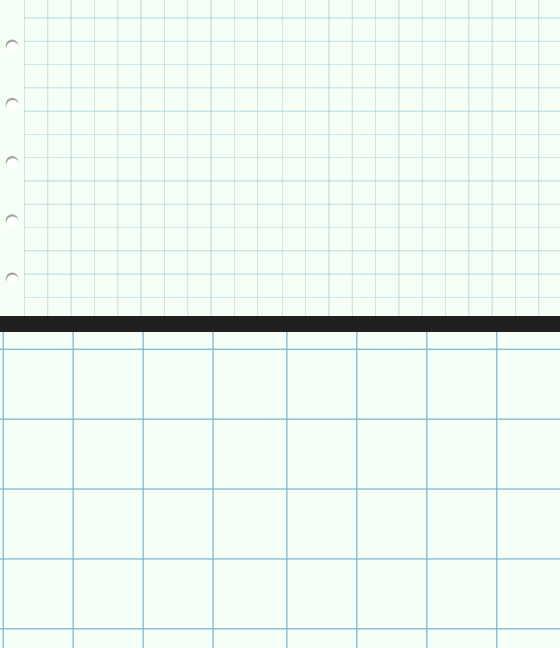
Top, the full canvas; bottom, a detail of the centre.
Write a Shadertoy shader that draws this pattern.

```glsl
// Box-filtered coverage of a thin line at distance d
float ruling(float d, float width, float blur) {
    return clamp((0.5 * (width + blur) - d) / blur, 0.0, min(1.0, width / blur));
}

float disc(vec2 p, float radius, float pixel) {
    return clamp(0.5 + (radius - length(p)) / pixel, 0.0, 1.0);
}

void mainImage(out vec4 fragColor, in vec2 fragCoord) {
    vec2 uv = fragCoord / iResolution.y;
    float pixel = 1.0 / iResolution.y;
    float blur = 1.3 * pixel;
    float lineWidth = 0.0013;
    float margin = 0.0775;

    vec3 color = vec3(0.963, 1.0, 0.96);

    // Square ruling, with one slightly wider column
    vec2 cell = vec2(0.0738, 0.0737);
    vec2 p = uv - vec2(margin + 0.004 * step(0.855, uv.x), 0.0588);
    vec2 nearest = round(p / cell);
    nearest.x = max(nearest.x, 0.0);
    vec2 d = abs(p - nearest * cell);
    float inside = clamp(0.5 + (uv.x - margin + 0.5 * lineWidth) / pixel, 0.0, 1.0);
    float vertical = ruling(d.x, lineWidth, blur);
    float horizontal = ruling(d.y, lineWidth, blur) * inside;
    float ink = 1.0 - (1.0 - vertical) * (1.0 - horizontal);
    color = mix(color, vec3(0.45, 0.69, 0.82), ink);

    // Punched holes with a shadow under the upper rim
    float holeSpacing = 0.1843;
    vec2 hole = uv - vec2(0.0382, 0.1176);
    hole.y -= holeSpacing * round(hole.y / holeSpacing);
    float radius = 0.0199;
    float lit = disc(hole - vec2(0.002, -0.007), radius, pixel);
    vec3 holeColor = mix(vec3(0.64), vec3(1.0), lit);
    color = mix(color, holeColor, disc(hole, radius, pixel));

    fragColor = vec4(color, 1.0);
}
```
